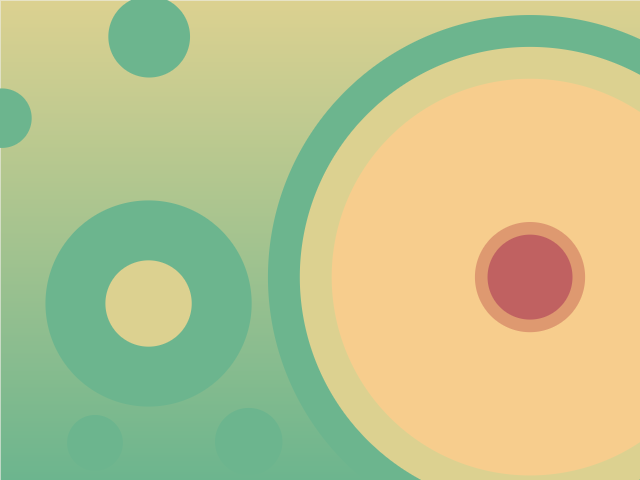
Reproduce this background procedurally as a Shadertoy shader.

```glsl
// Flat retro backdrop: concentric discs, a ring and dots over a sand-to-green gradient.

// Palette
const vec3 SAND   = vec3(0.863, 0.820, 0.565);
const vec3 GREEN  = vec3(0.424, 0.710, 0.557);
const vec3 PEACH  = vec3(0.969, 0.804, 0.553);
const vec3 ORANGE = vec3(0.870, 0.600, 0.440);
const vec3 RED    = vec3(0.753, 0.380, 0.380);
const vec3 PAPER  = vec3(0.93, 0.93, 0.90);

// Layout in canvas heights: discs are (centre x, centre y, radius)
const vec2 TARGET_CENTER = vec2(1.1042, 0.4227);
const float TARGET_RADIUS = 0.5460;
const float BAND_WIDTH = 0.0664;
const float CORE_RADIUS = 0.1148;
const float CORE_RIM = 0.0263;
const vec3 RING = vec3(0.3095, 0.3677, 0.2148);
const float RING_HOLE = 0.0899;
const vec3 DOTS[4] = vec3[4](
    vec3(0.3108, 0.9236, 0.0851),
    vec3(0.0040, 0.7538, 0.0620),
    vec3(0.1979, 0.0773, 0.0582),
    vec3(0.5182, 0.0799, 0.0703));
const float MARGIN = 0.0013;

// Antialiased coverage of a disc
float disc(vec2 p, vec2 center, float radius) {
    float pixel = 1.0 / iResolution.y;
    return clamp(0.5 + (radius - length(p - center)) / pixel, 0.0, 1.0);
}

void mainImage(out vec4 fragColor, in vec2 fragCoord) {
    vec2 p = fragCoord / iResolution.y;

    // Vertical gradient with a hairline paper margin at the left and top
    vec3 color = mix(GREEN, SAND, p.y);
    float edge = min(p.x, 1.0 - p.y);
    float margin = clamp(0.5 + (MARGIN - edge) * iResolution.y, 0.0, 1.0);
    color = mix(color, PAPER, margin);

    // Scattered dots
    for (int i = 0; i < 4; i++)
        color = mix(color, GREEN, disc(p, DOTS[i].xy, DOTS[i].z));

    // Ring with a sand centre
    color = mix(color, GREEN, disc(p, RING.xy, RING.z));
    color = mix(color, SAND, disc(p, RING.xy, RING_HOLE));

    // Large target: evenly stepped bands around a rimmed core
    vec3 bands[3] = vec3[3](GREEN, SAND, PEACH);
    for (int i = 0; i < 3; i++) {
        float radius = TARGET_RADIUS - float(i) * BAND_WIDTH;
        color = mix(color, bands[i], disc(p, TARGET_CENTER, radius));
    }
    color = mix(color, ORANGE, disc(p, TARGET_CENTER, CORE_RADIUS));
    color = mix(color, RED, disc(p, TARGET_CENTER, CORE_RADIUS - CORE_RIM));

    fragColor = vec4(color, 1.0);
}
```
